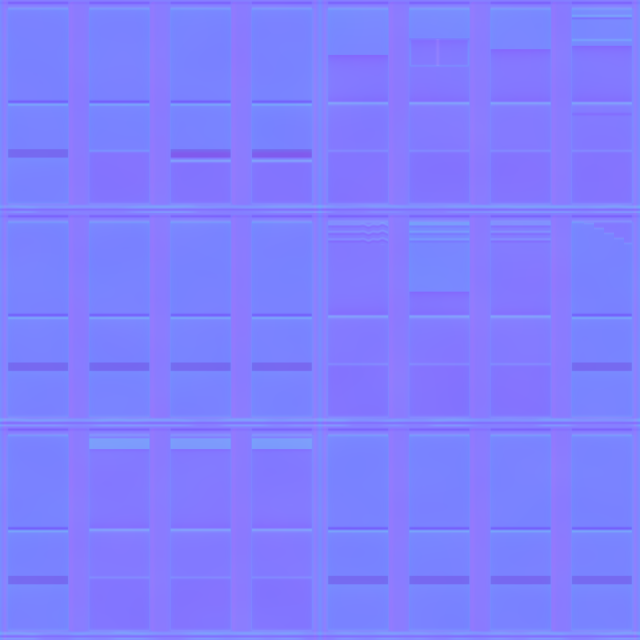
Reproduce this texture map procedurally as a WebGL 1 fragment shader.

```glsl
precision highp float;
// Normal map of a facade: 2 x 3 modules of four window bays with pillars, ledges and blinds.
uniform vec2 u_resolution;

const vec2 MODULES = vec2(2.0, 3.0);
const vec2 MODULE_SIZE = vec2(384.0, 256.0); // facade units, 768 across the canvas
const float BAY_PITCH = 97.5;
const float PANE_HALF = 36.0;
const float PANE_TOP = 10.0;
const float PANE_BOTTOM = 244.0;
const float UPPER_LEDGE = 122.0;
const float LOWER_LEDGE = 184.0;
const vec2 PILLAR_SIZE = vec2(12.0, 122.0);
const vec2 FRAME = vec2(0.525, 0.5);
const vec2 PILLAR = vec2(0.543, 0.482);
const vec2 PANE_FLAT = vec2(0.477, 0.51);
const vec2 PANE_TILTED = vec2(0.515, 0.475);
const vec2 BLIND = vec2(0.477, 0.53);
const float WEAR = 0.016;

float soft; // edge softness in facade units

vec2 hashGradient(vec2 c) {
  float a = 6.2832 * fract(sin(dot(c, vec2(127.1, 311.7))) * 4375.85);
  return vec2(cos(a), sin(a));
}

float gradientNoise(vec2 p) {
  vec2 i = floor(p), f = fract(p), e = vec2(1.0, 0.0);
  vec2 u = f * f * (3.0 - 2.0 * f);
  return mix(mix(dot(hashGradient(i), f), dot(hashGradient(i + e), f - e), u.x),
             mix(dot(hashGradient(i + e.yx), f - e.yx), dot(hashGradient(i + 1.0), f - 1.0), u.x), u.y);
}

float band(float x, float a, float b) {
  return smoothstep(a - soft, a + soft, x) * (1.0 - smoothstep(b - soft, b + soft, x));
}

float line(float x, float center, float width) {
  float d = (x - center) / max(width, soft * 0.7);
  return exp(-d * d);
}

float boxDistance(vec2 p, vec2 size, float radius) {
  vec2 q = abs(p) - size + radius;
  return length(max(q, 0.0)) + min(max(q.x, q.y), 0.0) - radius;
}

float fadeAfter(float x, float edge, float reach) {
  return smoothstep(edge - soft, edge + soft, x) * exp(-max(x - edge, 0.0) / reach);
}

void main() {
  vec2 uv = gl_FragCoord.xy / u_resolution;
  soft = max(1.0, 576.0 / u_resolution.y);
  vec2 cell = floor(uv * MODULES), local = fract(uv * MODULES);
  vec2 p = vec2(local.x, 1.0 - local.y) * MODULE_SIZE;
  float v = p.y, row = 2.0 - cell.y; // both run downwards
  bool right = cell.x > 0.5, first = row < 0.5, last = row > 1.5;
  float bay = clamp(floor((p.x - 192.0) / BAY_PITCH + 2.0), 0.0, 3.0);
  float x = p.x - 192.0 - (bay - 1.5) * BAY_PITCH;
  vec4 pick = 1.0 - step(0.5, abs(vec4(0.0, 1.0, 2.0, 3.0) - bay));

  // state of each bay: tilted panes and blind depth
  vec4 tilts = vec4(0.0), blinds = vec4(0.0);
  if (right && first) { tilts = vec4(1.0); blinds = vec4(66.0, 46.0, 59.0, 55.0); }
  else if (right && !last) { tilts = vec4(1.0, 1.0, 1.0, 0.0); blinds.y = 94.0; }
  else if (!right && last) { tilts = vec4(0.0, 1.0, 1.0, 1.0); blinds = 27.0 * tilts; }
  float tilt = dot(tilts, pick), blind = dot(blinds, pick);
  float lowTilt = (!right && first) ? min(bay, 1.0) : tilt;
  float thin = (!right && first) ? pick.y : tilt;

  // panes and blinds, shaded towards their edges
  float tone = mix(tilt, lowTilt, smoothstep(LOWER_LEDGE - 4.0, LOWER_LEDGE, v));
  vec2 n = mix(PANE_FLAT, PANE_TILTED, tone);
  n.y -= tone * 0.02 * smoothstep(LOWER_LEDGE - 4.0, LOWER_LEDGE + 2.0, v);
  float onBlind = step(1.0, blind);
  n = mix(n, right ? BLIND : vec2(0.49, 0.6), onBlind * band(v, right ? PANE_TOP : 14.0, blind));
  n.y -= onBlind * 0.075 * fadeAfter(v, blind, right ? 7.0 : 2.0);
  n.y += 0.03 * (fadeAfter(v, PANE_TOP, 8.0) + fadeAfter(v, UPPER_LEDGE + 4.0, 9.0)
    + (1.0 - lowTilt) * fadeAfter(v, LOWER_LEDGE + 6.0, 9.0));

  // slats, a stepped shade and a framed unit
  if (right && row == 1.0) {
    float sag = 3.0 * gradientNoise(vec2(x * 0.12, bay)) * smoothstep(0.0, 12.0, x) * pick.x;
    float pitch = mod(v + sag - 10.0, 9.0);
    float slat = line(pitch, 3.0, 1.4) - 0.7 * line(pitch, 6.0, 1.4);
    n.y += 0.07 * (1.0 - pick.w) * slat * band(v, 10.0, 38.0);
    float stair = 12.0 + 6.0 * floor((x + 22.0) / 12.0);
    n = mix(n, PANE_TILTED, pick.w * band(v, 8.0, stair) * step(-22.0, x));
    n.y += pick.w * 0.05 * line(v, stair, 1.5) * step(-22.0, x);
  }
  if (right && first) {
    float unit = boxDistance(vec2(x, v - 63.0), vec2(35.0, 16.0), 2.0);
    n += pick.y * (vec2(-0.02, 0.06) * line(unit, 0.0, 1.4) + vec2(0.05, 0.03) * line(x, -2.0, 2.0) * step(unit, 0.0));
    n.y += pick.w * 0.09 * (line(v, 19.0, 1.6) + line(v, 48.0, 1.6) - line(v, 22.0, 1.4) - 0.6 * line(v, 137.0, 2.0));
  }

  // ledges between the panes
  float deep = (1.0 - thin) * band(v, LOWER_LEDGE - 5.0, LOWER_LEDGE + 5.0);
  n += (1.0 - tilt) * (vec2(-0.02, -0.13) * line(v, UPPER_LEDGE, 1.8) + vec2(0.0, 0.12) * line(v, UPPER_LEDGE + 3.5, 1.5));
  n.y += tilt * (0.15 * line(v, UPPER_LEDGE + 2.0, 2.0) - 0.05 * fadeAfter(-v, -UPPER_LEDGE, 7.0));
  n += vec2(-0.012, -0.10) * deep;
  n.y += thin * 0.06 * line(v, LOWER_LEDGE - 3.0, 1.6) + (lowTilt - thin) * 0.17 * line(v, LOWER_LEDGE + 9.0, 2.0);

  // frame with soft pane borders
  float across = band(abs(x), -9.0, PANE_HALF), down = band(v, PANE_TOP, PANE_BOTTOM);
  n = mix(FRAME, n, across * down);
  n += vec2(-0.035, 0.04) * exp(-abs(abs(x) - PANE_HALF - 1.0) / 2.8) * down;
  n.y += 0.07 * across * (line(v, PANE_TOP, 1.8) + 0.5 * line(v, PANE_BOTTOM, 2.0));

  // pillars, and the seam between modules
  float dx = p.x - 192.0 - clamp(floor((p.x - 192.0) / BAY_PITCH + 0.5), -1.0, 1.0) * BAY_PITCH;
  float pillar = boxDistance(vec2(dx, v - 124.0), PILLAR_SIZE, 5.0);
  vec2 rounded = PILLAR + vec2(0.03, -0.005) * line(dx, -9.0, 3.0) + vec2(-0.02, 0.01) * line(dx, 11.0, 3.0);
  n = mix(n, rounded, 1.0 - smoothstep(-soft, soft, pillar));
  float seam = min(p.x, MODULE_SIZE.x - p.x);
  n += vec2(-0.05, 0.05) * line(seam, 0.0, 2.5) + vec2(0.045, -0.015) * line(seam, 6.0, 1.8);

  // chipped horizontal joints
  float chips = gradientNoise(vec2(uv.x * 29.0, row * 7.3 + 0.4));
  float breaks = smoothstep(-0.25, 0.2, gradientNoise(vec2(uv.x * 17.0, row * 3.7 + 0.6)));
  n += vec2(-0.03, 0.12) * line(v + chips, 248.0, 2.2) * (0.6 + 0.4 * breaks);
  n += vec2(-0.01, -0.07) * line(v, 251.5, 1.4) + vec2(-0.02, 0.09) * breaks * line(v, 254.5, 1.3);
  n += vec2(-0.04, -0.11) * line(v, 3.5, 1.8) * (0.35 + 0.65 * across);

  // uneven surface
  n += WEAR * vec2(gradientNoise(uv * 13.0), gradientNoise(uv * vec2(9.0, 17.0) + 5.0));
  vec2 slope = n * 2.0 - 1.0;
  float z = sqrt(max(1.0 - dot(slope, slope), 0.0));
  gl_FragColor = vec4(n, 0.5 + 0.5 * z - 0.05 * deep * across * down, 1.0);
}
```
